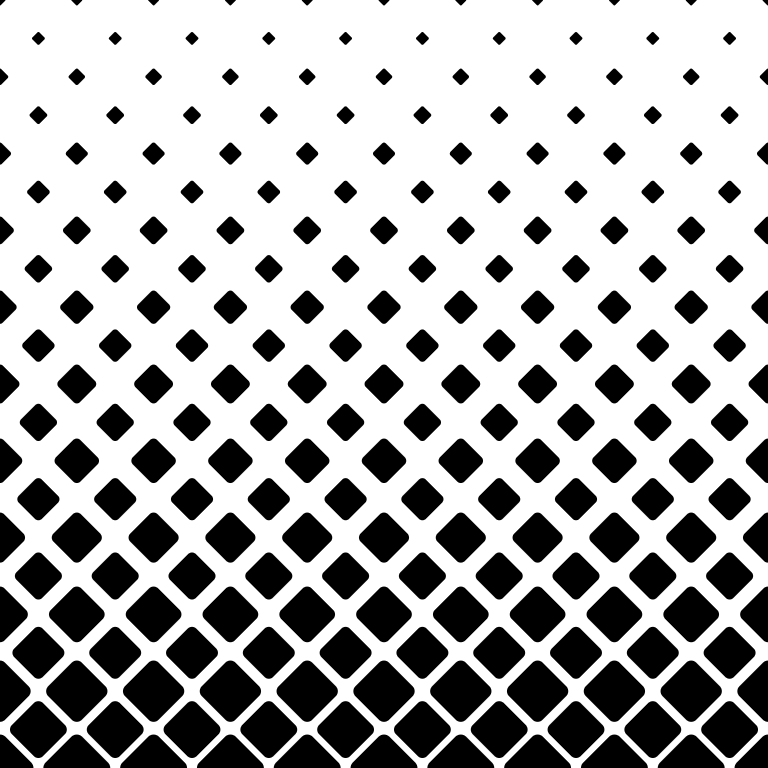
Reproduce this pattern procedurally as a WebGL 1 fragment shader.

```glsl
precision highp float;
// Halftone of rounded black diamonds on white, growing from top to bottom.

uniform vec2 u_resolution;

// Signed distance to a rounded square turned by 45 degrees
float roundedDiamond(vec2 p, float halfSide) {
  float radius = 0.3 * halfSide;
  vec2 turned = abs(vec2(p.x + p.y, p.x - p.y)) * 0.70710678;
  vec2 q = turned - (halfSide - radius);
  return length(max(q, 0.0)) + min(max(q.x, q.y), 0.0) - radius;
}

// Square lattice of diamonds whose size depends on the depth of their row
float diamondLattice(vec2 p, vec2 offset, float topSize, float growth) {
  vec2 center = floor((p - offset) / 0.1 + 0.5) * 0.1 + offset;
  float depth = 1.0 - center.y;
  return roundedDiamond(p - center, topSize + growth * depth);
}

void main() {
  vec2 uv = gl_FragCoord.xy / u_resolution;
  float pixel = 1.0 / min(u_resolution.x, u_resolution.y);

  // Two interleaved lattices; the second is shifted by half a cell
  float mainRows = diamondLattice(uv, vec2(0.0), 0.00545, 0.0283);
  float betweenRows = diamondLattice(uv, vec2(0.05), 0.0052, 0.0247);
  float dist = min(mainRows, betweenRows);

  float paper = clamp(dist / pixel + 0.5, 0.0, 1.0);
  gl_FragColor = vec4(vec3(paper), 1.0);
}
```
